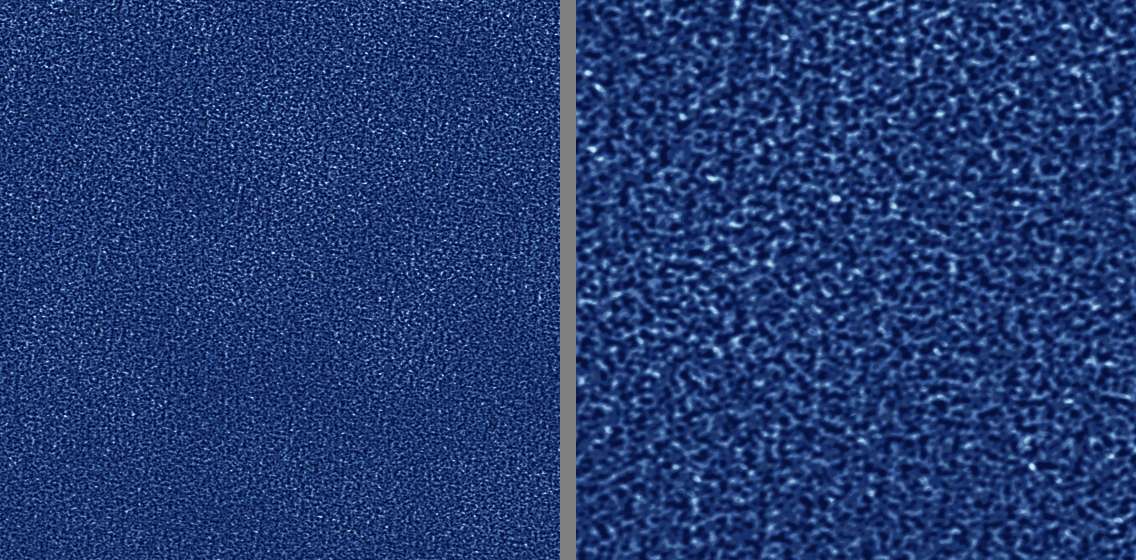
Left: the whole. Right: its middle third, enlarged.
A Shadertoy shader for this texture:

```glsl
// Deep blue glitter fabric: fine, slightly flattened grains over faint vertical ribs.
// Two octaves of gradient noise and scattered flakes set a brightness level, which
// is spread to an even rank and coloured by a ramp from navy to icy blue.

vec2 hash2(vec2 p) {
    vec3 q = fract(p.xyx * vec3(0.1031, 0.1030, 0.0973));
    q += dot(q, q.yzx + 33.33);
    return fract((q.xx + q.yz) * q.zy);
}

vec2 gradientAt(vec2 cell) {
    float angle = 6.2832 * hash2(cell).x;
    return vec2(cos(angle), sin(angle));
}

float gradientNoise(vec2 p) {
    vec2 i = floor(p), f = p - i;
    vec2 w = f * f * f * (f * (f * 6.0 - 15.0) + 10.0);
    vec2 e = vec2(1.0, 0.0);
    float low = mix(dot(gradientAt(i), f), dot(gradientAt(i + e), f - e), w.x);
    float high = mix(dot(gradientAt(i + e.yx), f - e.yx),
                     dot(gradientAt(i + e.xx), f - e.xx), w.x);
    return mix(low, high, w.y);
}

mat2 rotation(float angle) {
    float c = cos(angle), s = sin(angle);
    return mat2(c, s, -s, c);
}

// Small tilted ellipses, present in a fraction of the cells
float flakes(vec2 p, float density) {
    vec2 cell = floor(p);
    float brightest = 0.0;
    for (int y = -1; y <= 1; y++) {
        for (int x = -1; x <= 1; x++) {
            vec2 id = cell + vec2(x, y);
            vec2 chance = hash2(id + 71.0);
            vec2 d = rotation(1.6 * (chance.y - 0.5)) * (p - id - hash2(id + 13.0));
            float body = 1.0 - smoothstep(0.35, 1.1, length(d / vec2(0.55, 0.34)));
            brightest = max(brightest, body * step(chance.x, density) * (0.5 + 0.5 * chance.y));
        }
    }
    return brightest;
}

// Colour by rank, so that each band takes its share of the area
vec3 glitterRamp(float rank) {
    vec3 color = mix(vec3(0.02, 0.06, 0.23), vec3(0.05, 0.12, 0.33), smoothstep(0.0, 0.22, rank));
    color = mix(color, vec3(0.09, 0.19, 0.44), smoothstep(0.20, 0.34, rank));
    color = mix(color, vec3(0.13, 0.23, 0.42), smoothstep(0.43, 0.57, rank));
    color = mix(color, vec3(0.20, 0.33, 0.59), smoothstep(0.62, 0.78, rank));
    color = mix(color, vec3(0.30, 0.45, 0.66), smoothstep(0.81, 0.92, rank));
    color = mix(color, vec3(0.53, 0.69, 0.83), smoothstep(0.94, 0.985, rank));
    return mix(color, vec3(0.78, 0.91, 0.96), smoothstep(0.985, 1.0, rank));
}

void mainImage(out vec4 fragColor, in vec2 fragCoord) {
    vec2 uv = fragCoord / iResolution.y;

    // Fine grain, wider than tall, on two differently turned lattices
    float grain = gradientNoise(rotation(0.17) * uv * vec2(150.0, 200.0));
    grain += 0.75 * gradientNoise(rotation(-0.45) * uv * vec2(215.0, 265.0) + 37.0);

    // Contrast and glints grow towards the top, in loose patches
    float patches = gradientNoise(uv * 5.0 + 9.0);
    float level = grain * (0.9 + 0.25 * uv.y + 0.2 * patches);
    float density = 0.07 + 0.09 * uv.y + 0.08 * patches;
    level += 0.55 * flakes(uv * vec2(135.0, 150.0), density) - 0.035;

    // Broken knit ribs
    float wobble = gradientNoise(uv * vec2(30.0, 9.0));
    level += 0.06 * cos(6.2832 * (uv.x * 84.0 + 0.5 * wobble)) * (0.7 + wobble);
    level += 0.05 * patches;

    // Logistic curve turns the bell-shaped level into an even rank
    float rank = 1.0 / (1.0 + exp(-5.4 * level));
    fragColor = vec4(glitterRamp(rank), 1.0);
}
```
